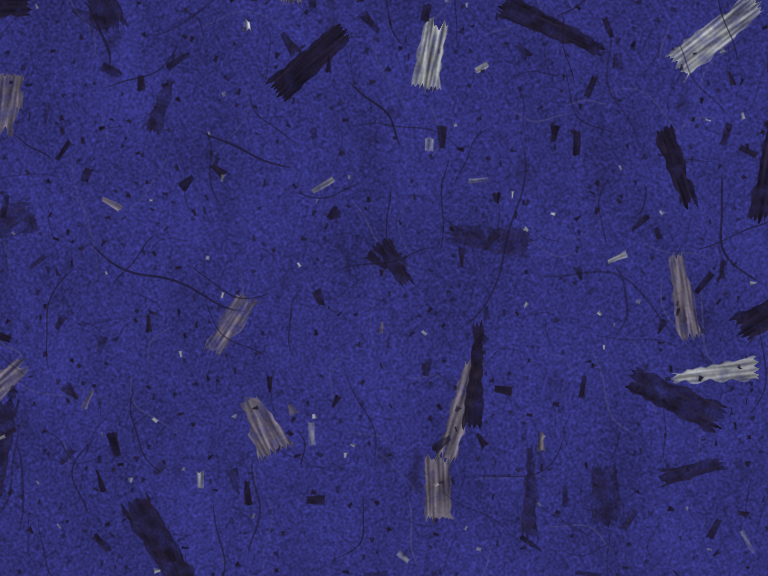
Give the GLSL for this texture, as a Shadertoy shader.

```glsl
// Handmade indigo paper with straw chips, curved plant fibres and specks.
// Cloudy grained blue from gradient noise; chips, fibres and specks are
// scattered on jittered grids, each with a hashed size, angle and tone.

const vec3 DEEP_BLUE   = vec3(0.140, 0.140, 0.320);
const vec3 BRIGHT_BLUE = vec3(0.225, 0.225, 0.545);
const vec3 BARK        = vec3(0.110, 0.092, 0.155);
const vec3 STRAW       = vec3(0.370, 0.345, 0.390);
const vec3 PALE_STRAW  = vec3(0.520, 0.530, 0.540);
const vec3 PALE_FIBRE  = vec3(0.310, 0.310, 0.480);
const float GRAIN       = 0.62;   // strength of the fine paper tooth
const float CLOUDS      = 0.38;   // strength of the broad mottling
const float FIBRE_BEND  = 0.90;
const float FIBRE_CURL  = 0.06;
const float HALF_PI     = 1.5708;

float edgeSoftness;   // about one pixel, in canvas heights

vec3 hash3(vec2 cell, float seed) {
    uvec3 v = uvec3(ivec3(vec3(cell, seed))) * 1664525u + 1013904223u;
    for (int k = 0; k < 2; k++) {
        v.x += v.y * v.z;
        v.y += v.z * v.x;
        v.z += v.x * v.y;
        v ^= v >> 16u;
    }
    return vec3(v >> 8u) / 16777216.0;
}

float cornerSlope(vec2 corner, vec2 offset) {
    return dot(hash3(corner, 7.0).xy * 2.0 - 1.0, offset);
}

float gradNoise(vec2 p) {
    vec2 i = floor(p), f = p - i, e = vec2(1.0, 0.0);
    vec2 u = f * f * f * (f * (f * 6.0 - 15.0) + 10.0);
    return mix(mix(cornerSlope(i, f), cornerSlope(i + e, f - e), u.x),
               mix(cornerSlope(i + e.yx, f - e.yx), cornerSlope(i + 1.0, f - 1.0), u.x), u.y);
}

float fbm(vec2 p) {
    float sum = 0.0, gain = 1.0;
    for (int k = 0; k < 4; k++) {
        sum += gain * gradNoise(p);
        p = mat2(1.6, 1.2, -1.2, 1.6) * p + 17.3;
        gain *= 0.6;
    }
    return sum;
}

vec2 turn(vec2 p, float angle) {
    float c = cos(angle), s = sin(angle);
    return vec2(c * p.x + s * p.y, c * p.y - s * p.x);
}

// Random angle that favours upright directions.
float steepAngle(float h) {
    float x = h * 2.0 - 1.0;
    return HALF_PI * (1.0 + x * mix(1.0, abs(x), 0.7));
}

// Coverage of thin tapering curves, one per grid cell.
float fibres(vec2 p, float cell, float width, float share, float seed) {
    float cover = 0.0;
    for (int k = 0; k < 9; k++) {
        vec2 c = floor(p / cell) + vec2(k % 3 - 1, k / 3 - 1);
        vec3 a = hash3(c, seed), b = hash3(c, seed + 1.0);
        if (b.z > share) continue;
        vec2 q = turn(p - (c + a.xy) * cell, steepAngle(a.z));
        float reach = cell * mix(0.25, 0.8, b.x), t = q.x / reach;
        float bend = (b.y - 0.5) * FIBRE_BEND, phase = t * 4.0 + b.x * 40.0;
        float curve = bend * (t * t - 0.3) + FIBRE_CURL * sin(phase);
        float slope = 2.0 * bend * t + 4.0 * FIBRE_CURL * cos(phase);
        float d = abs(q.y - reach * curve) / sqrt(1.0 + slope * slope);
        float thick = width * (1.0 - 0.7 * t * t);
        float line = 1.0 - smoothstep(thick - 0.4 * edgeSoftness, thick + edgeSoftness, d);
        line *= 1.0 - smoothstep(0.75, 1.0, abs(t));
        cover = max(cover, line * mix(0.35, 1.0, b.z / share));
    }
    return cover;
}

// Lays ragged, streaky slivers over the ground colour.
vec3 chips(vec3 ground, vec2 p, float cell, vec2 size, float share, float darkShare, float seed) {
    for (int k = 0; k < 9; k++) {
        vec2 c = floor(p / cell) + vec2(k % 3 - 1, k / 3 - 1);
        vec3 a = hash3(c, seed), b = hash3(c, seed + 1.0), tone = hash3(c, seed + 2.0);
        if (b.z > share) continue;
        vec2 q = turn(p - (c + a.xy) * cell, steepAngle(a.z));
        vec2 extent = size * mix(vec2(0.4), vec2(1.0), b.xy);
        if (any(greaterThan(abs(q), extent * 1.5 + 0.01))) continue;
        float strand = gradNoise(vec2(q.x * 14.0, q.y * 170.0) + tone.xy * 90.0);
        float wear = gradNoise(q * 45.0 + tone.yx * 70.0);
        extent.y *= 1.0 + (tone.x - 0.5) * q.x / extent.x;
        vec2 edge = abs(q) - extent + vec2(strand * 0.25 * size.x, wear * 0.4 * size.y);
        float cover = 1.0 - smoothstep(-edgeSoftness, edgeSoftness, max(edge.x, edge.y));
        vec3 body = mix(STRAW, PALE_STRAW, step(0.9, tone.z));
        body = mix(body, BARK, step(tone.z, darkShare)) * (1.0 + 0.9 * strand);
        float opacity = clamp(mix(0.4, 1.0, tone.y) + 0.7 * wear + 0.4 * strand, 0.0, 0.95);
        ground = mix(ground, body, cover * opacity);
    }
    return ground;
}

void mainImage(out vec4 fragColor, in vec2 fragCoord) {
    vec2 p = fragCoord / iResolution.y;
    edgeSoftness = 1.0 / iResolution.y;

    // Mottled, grained paper
    float cloud = fbm(p * vec2(7.0, 4.5));
    float grain = gradNoise(turn(p, 0.5) * 175.0) + 0.5 * gradNoise(p * 80.0 + 31.0);
    vec3 col = mix(DEEP_BLUE, BRIGHT_BLUE, clamp(0.6 + CLOUDS * cloud + GRAIN * grain, 0.0, 1.15));
    float stain = smoothstep(0.25, 0.85, fbm(p * vec2(13.0, 8.0) + 50.0));
    col = mix(col, BARK, 0.5 * stain);

    // Pale threads and pulp-covered hairs
    vec2 warped = p + 0.014 * vec2(gradNoise(p * 9.0), gradNoise(p * 9.0 + 40.0));
    col = mix(col, PALE_FIBRE, 0.45 * fibres(warped, 0.12, 0.0012, 0.5, 11.0));
    col = mix(col, BARK, 0.4 * fibres(warped + 3.0, 0.08, 0.0006, 0.8, 21.0));

    // Straw chips, large then small, and specks
    col = chips(col, p, 0.2, vec2(0.095, 0.026), 0.75, 0.52, 31.0);
    col = chips(col, p, 0.075, vec2(0.022, 0.008), 0.4, 0.8, 41.0);
    col = chips(col, warped, 0.027, vec2(0.006, 0.0035), 0.35, 0.93, 51.0);

    // Dark fibres on the surface
    col = mix(col, BARK, 0.85 * fibres(warped, 0.24, 0.0016, 0.6, 61.0));
    col = mix(col, BARK, 0.65 * fibres(warped + 5.0, 0.13, 0.0008, 0.7, 71.0));

    col *= 1.0 + 0.12 * grain;
    fragColor = vec4(col, 1.0);
}
```
